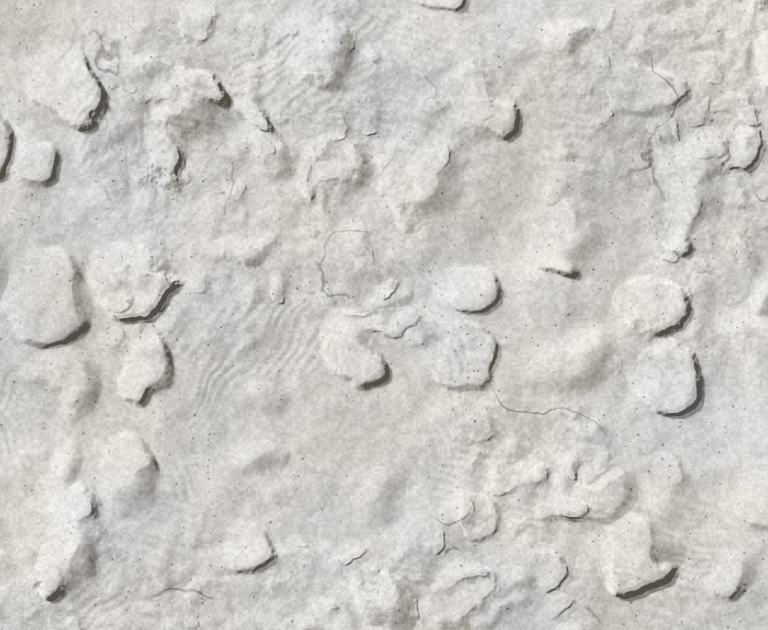
Write a WebGL 1 fragment shader that draws this texture.

```glsl
precision highp float;
// Pale trampled sand: soft lumps, ragged scarps, cracks, faint tread ripples and dark specks.
uniform vec2 u_resolution;
#define LIGHT vec2(-0.78, 0.62)
#define BASE_TONE 0.798
#define SHADE_GAIN 0.17
#define GLOW_GAIN 0.09
#define BROAD_GAIN 0.085
#define LUMP_SCALE 6.2
#define CRUMB_SCALE 14.0
#define GROUND_HEIGHT 0.058
#define RIPPLE_HEIGHT 0.0007
#define GRAIN 0.078
#define SPECK_SCALE 100.0
#define SAMPLE_STEP 0.0017

float hash(vec2 p) {
  vec3 q = fract(p.xyx * 0.1031);
  q += dot(q, q.yzx + 33.33);
  return fract((q.x + q.y) * q.z);
}
float noise(vec2 p) {
  vec2 i = floor(p), f = fract(p);
  f = f * f * f * (f * (f * 6.0 - 15.0) + 10.0);
  return mix(mix(hash(i), hash(i + vec2(1, 0)), f.x),
             mix(hash(i + vec2(0, 1)), hash(i + vec2(1, 1)), f.x), f.y);
}
mat2 rotation(float a) { return mat2(cos(a), sin(a), -sin(a), cos(a)); }
float fbm(vec2 p) {
  float sum = 0.0, amp = 0.5;
  for (int i = 0; i < 5; i++) {
    sum += amp * noise(p);
    p = rotation(0.65) * p * 2.03 + 17.3;
    amp *= 0.46;
  }
  return sum;
}
// Share of broken, crumbly ground at a place.
float roughness(vec2 p) {
  return smoothstep(0.36, 0.66, noise(p * 3.6 + 12.0) + 0.3 * (noise(p * 13.0) - 0.5));
}
// Scattered domes that rise gently towards the light and break off away from it.
float lumps(vec2 p, float seed, float sharpness) {
  vec2 cell = floor(p);
  float edgeNoise = noise(p * 2.4 + seed), top = 0.0;
  for (int y = -1; y <= 1; y++) {
    for (int x = -1; x <= 1; x++) {
      vec2 id = cell + vec2(x, y), key = id + seed;
      float kind = hash(key + 40.7);
      vec2 offset = p - id - 0.15 - 0.7 * vec2(hash(key), hash(key + 71.3));
      float radius = mix(0.3, 0.6, hash(key + 13.1));
      vec2 q = rotation(6.283 * hash(key + 29.9)) * offset;
      float d = length(q * vec2(1.0, 1.0 + 0.7 * kind)) / radius;
      float softness = mix(0.18, 0.95, smoothstep(0.2, 0.65, edgeNoise + kind * 0.6 - sharpness));
      float tilt = smoothstep(-1.2, 0.9, -dot(offset, LIGHT) / radius);
      float dome = 1.0 - smoothstep(1.0 - softness, 1.0, d);
      top = max(top, radius * mix(0.26, 0.62, hash(key + 57.7)) * dome * tilt);
    }
  }
  return top;
}
// Faint tread ridges in a few patches, each patch with its own direction.
float ripples(vec2 p) {
  float patchMask = smoothstep(0.62, 0.76, noise(p * 6.5 + 31.0)) * noise(p * 24.0 + 5.0);
  float angle = 0.6 + 2.2 * floor(noise(p * 2.2 + 8.0) * 4.0);
  float bend = 9.0 * noise(p * 14.0) + 4.0 * noise(p * 38.0);
  return 1.6 * patchMask * sin((rotation(angle) * p).x * 400.0 + bend);
}
float height(vec2 p) {
  float rough = roughness(p);
  vec2 warp = vec2(fbm(p * 13.0 + 3.0), fbm(p * 13.0 + 51.0)) - 0.45;
  vec2 w = p + mix(0.045, 0.1, rough) * warp;
  float h = GROUND_HEIGHT * fbm(p * 5.5 + 7.0);
  h += lumps(w * LUMP_SCALE, 5.0, 0.24) / LUMP_SCALE;
  h += 0.75 * rough * lumps(w * CRUMB_SCALE, 83.0, 0.12) / CRUMB_SCALE;
  h += 0.013 * rough * fbm(p * 29.0 + 19.0);
  return h + RIPPLE_HEIGHT * ripples(p);
}
// Short thin fissures along the contour of a noise field, inside crumbly ground.
float cracks(vec2 p) {
  float contour = abs(fbm(p * 7.0 + 37.0) - 0.46);
  float gate = smoothstep(0.6, 0.74, noise(p * 13.0 + 44.0)) * roughness(p);
  return gate * (1.0 - smoothstep(0.003, 0.017, contour));
}
// Sparse tiny dark grains of varied strength.
float specks(vec2 p) {
  vec2 id = floor(p), center = 0.3 + 0.4 * vec2(hash(id + 5.3), hash(id + 91.7));
  float radius = mix(0.1, 0.22, hash(id + 23.9));
  float spot = 1.0 - smoothstep(radius * 0.3, radius * 1.5, length(p - id - center));
  return spot * smoothstep(0.86, 1.05, hash(id + 64.1));
}
void main() {
  vec2 p = gl_FragCoord.xy / u_resolution.y;
  vec2 near = LIGHT * SAMPLE_STEP, far = LIGHT * 0.012;
  float slope = (height(p - near) - height(p + near)) / (2.0 * SAMPLE_STEP);
  float here = height(p), blocker = height(p + far);
  float broad = (height(p - far) - blocker) / 0.024;

  // Slopes facing the light saturate; those facing away fall into shadow.
  float lit = max(slope, 0.0), away = max(-slope, 0.0);
  float tone = BASE_TONE + GLOW_GAIN * lit / (lit + 0.4);
  tone -= SHADE_GAIN * away / (1.0 + 0.4 * away);
  tone += BROAD_GAIN * clamp(broad, -1.2, 0.5);
  tone -= 0.2 * smoothstep(1.5, 3.0, away) + 0.17 * cracks(p);
  tone -= 0.17 * smoothstep(0.012, 0.024, blocker - here);

  // Broad stains, grain and specks.
  float grain = noise(p * 260.0) + 0.6 * noise(p * 120.0 + 9.0) - 0.8;
  tone += 0.09 * (fbm(p * 4.0 + 61.0) - 0.46) + GRAIN * grain;
  tone -= 0.3 * specks(p * SPECK_SCALE + 0.6 * noise(p * 30.0));
  tone = max(tone, 0.31);

  // Warm cream on raised sand, cooler grey on the bare ground.
  float warmth = 0.06 * (fbm(p * 6.0 + 90.0) - 0.46) + 0.01 * smoothstep(0.2, 0.9, away);
  vec3 color = vec3(tone) + vec3(0.01, -0.001, -0.018) + warmth * vec3(0.4, 0.0, -0.8);
  gl_FragColor = vec4(clamp(color, 0.0, 1.0), 1.0);
}
```
